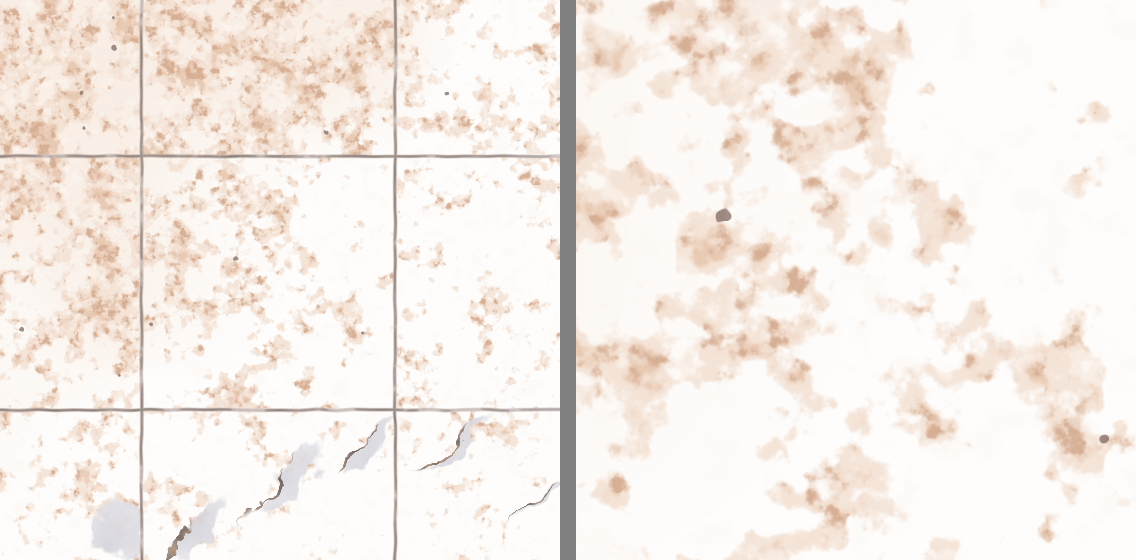
Left, the full canvas; right, a detail of the centre.
Reproduce this texture procedurally as a WebGL 2 fragment shader.

```glsl
#version 300 es
precision highp float;

uniform vec2 u_resolution;
out vec4 fragColor;

float hash(vec2 p) {
    vec3 q = fract(p.xyx * vec3(0.1031, 0.1030, 0.0973));
    q += dot(q, q.yzx + 33.33);
    return fract((q.x + q.y) * q.z);
}

float noise(vec2 p) {
    vec2 i = floor(p), f = fract(p);
    f = f * f * (3.0 - 2.0 * f);
    return mix(mix(hash(i), hash(i + vec2(1, 0)), f.x),
               mix(hash(i + vec2(0, 1)), hash(i + vec2(1, 1)), f.x), f.y);
}

float fbm(vec2 p) {
    float sum = 0.0, amplitude = 0.533;
    for (int i = 0; i < 4; i++) {
        sum += amplitude * noise(p);
        p = mat2(1.6, 1.2, -1.2, 1.6) * p + 17.3;
        amplitude *= 0.5;
    }
    return sum;
}

// Amount of staining: heavy at the upper left, bare at the lower right
float stainDensity(vec2 uv, vec2 tile) {
    float d = 0.44 + 0.45 * (uv.y - 0.5) - 0.42 * (uv.x - 0.5);
    d += 0.4 * (noise(uv * 4.5 + 3.0) - 0.5);
    d += 0.1 * (hash(tile + 7.0) - 0.5);
    d -= 0.3 * smoothstep(0.35, 0.8, uv.x) * smoothstep(0.3, 0.1, uv.y);
    return clamp(d, 0.0, 1.0);
}

vec3 stone(vec2 uv, vec2 tile) {
    float density = stainDensity(uv, tile);
    vec2 p = uv + tile * 5.0 + 20.0;
    float blotch = 0.5 + 1.5 * (mix(fbm(p * 22.0), fbm(p * 70.0), 0.45) - 0.5);
    float grain = fbm(p * 95.0 + 40.0);
    float level = blotch - mix(0.70, 0.34, density);

    vec3 color = mix(vec3(0.995, 0.992, 0.988), vec3(0.975, 0.935, 0.90),
                     smoothstep(0.35, 0.8, density));
    color = mix(color, vec3(0.955, 0.885, 0.83), 0.9 * smoothstep(-0.04, 0.09, level));
    color = mix(color, vec3(0.91, 0.79, 0.70),
                smoothstep(0.08, 0.32, level + 0.5 * (grain - 0.5)));
    // Rusty flecks and pale pores
    color = mix(color, vec3(0.80, 0.63, 0.52),
                0.65 * smoothstep(0.60, 0.78, grain + 0.25 * level) * smoothstep(0.0, 0.15, level));
    color = mix(color, vec3(0.99, 0.97, 0.95),
                0.5 * smoothstep(0.58, 0.75, fbm(p * 60.0 + 9.0)));
    return color;
}

// Worn lavender-grey chips with dark brown cracks along the lower part
vec3 addChips(vec3 color, vec2 uv, float aa) {
    vec2 warp = vec2(fbm(uv * 17.0), fbm(uv * 17.0 + 31.0)) - 0.5;
    for (int i = 0; i < 6; i++) {
        float n = float(i), along = n / 5.0;
        vec2 center = vec2(0.2 + 0.155 * n,
                           0.05 + 0.16 * smoothstep(0.7, 3.2, n) - 0.1 * step(4.5, n));
        vec2 size = vec2(mix(0.036, 0.010, along), mix(0.062, 0.035, along));
        vec2 p = uv - center + warp * mix(0.11, 0.05, along);
        p.x -= p.y * mix(0.1, 1.7, along);
        float edge = (length(p / size) - 1.0) * size.x;
        float chip = 1.0 - smoothstep(-0.003 - aa, 0.002 + aa, edge);
        vec3 grey = mix(vec3(0.81, 0.81, 0.84), vec3(0.92, 0.91, 0.93), fbm(uv * 20.0 + 5.0));
        color = mix(color, grey, 0.9 * chip);

        float jag = 0.022 * (fbm(uv * 55.0 + n) - 0.5);
        float width = 0.010 * noise(uv * 38.0 + n * 9.0) * mix(1.0, 0.45, along);
        float crack = 1.0 - smoothstep(width - aa, width + aa, abs(p.x + 0.75 * size.x + jag));
        crack *= smoothstep(0.9, 0.6, abs(p.y / size.y + 0.3)) * step(0.5, n);
        vec3 brown = mix(vec3(0.36, 0.30, 0.27), vec3(0.68, 0.57, 0.48), noise(uv * 90.0));
        color = mix(color, brown, 0.85 * crack);
    }
    return color;
}

// Sparse dark pits, mostly near the top
vec3 addPits(vec3 color, vec2 uv, float aa) {
    vec2 grid = uv * 16.0, cell = floor(grid);
    vec2 offset = vec2(hash(cell + 11.0), hash(cell + 23.0)) * 0.6 + 0.2;
    float dist = length(fract(grid) - offset) / 16.0 + 0.004 * (noise(uv * 180.0) - 0.5);
    float radius = mix(0.002, 0.005, hash(cell + 37.0));
    float present = step(1.0 - 0.07 * uv.y, hash(cell + 51.0));
    float pit = present * (1.0 - smoothstep(radius - aa, radius + aa, dist));
    return mix(color, vec3(0.50, 0.41, 0.38), 0.75 * pit);
}

// Thin uneven joints, darker in the core and rubbed pale in places
vec3 addGrout(vec3 color, vec2 uv, vec2 grid, float aa) {
    vec2 wobble = 0.0025 * (vec2(noise(uv.yx * 30.0), noise(uv * 30.0 + 8.0)) - 0.5);
    vec2 dist = abs((fract(grid + 0.5) - 0.5) * 0.453 + wobble);
    float d = min(dist.x, dist.y);
    float wear = fbm(uv * 26.0 + 60.0);
    float joint = 1.0 - smoothstep(0.0028 - aa, 0.0036 + aa, d);
    float core = 1.0 - smoothstep(0.0004, 0.0022 + aa, d);
    vec3 grout = mix(vec3(0.77, 0.71, 0.68), vec3(0.50, 0.45, 0.43), core * (1.15 - wear));
    grout = mix(grout, vec3(0.86, 0.82, 0.81), 0.6 * smoothstep(0.56, 0.72, wear));
    grout = mix(grout, vec3(0.82, 0.80, 0.81), 0.5 * smoothstep(0.8, 1.0, uv.x));
    return mix(color, grout, 0.92 * joint);
}

void main() {
    vec2 uv = gl_FragCoord.xy / u_resolution;
    float aa = 0.7 / min(u_resolution.x, u_resolution.y);
    vec2 grid = (uv - vec2(0.2526, 0.268)) / 0.453;

    vec3 color = stone(uv, floor(grid));
    color = addChips(color, uv, aa);
    color = addPits(color, uv, aa);
    color = addGrout(color, uv, grid, aa);
    fragColor = vec4(color, 1.0);
}
```
